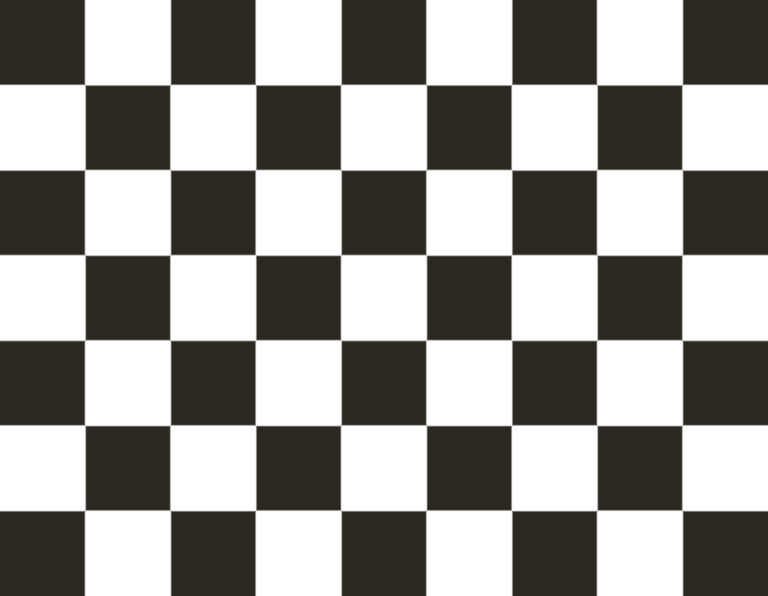
A WebGL 2 fragment shader for this pattern:

```glsl
#version 300 es
precision highp float;
// Draws a checkerboard of 9 by 7 squares, dark olive-black on white, dark in all corners.

uniform vec2 u_resolution;
out vec4 fragColor;

const vec2 CELLS = vec2(9.0, 7.0);              // squares across and down
const vec3 DARK = vec3(0.165, 0.155, 0.130);
const vec3 LIGHT = vec3(1.0);
const float INSET = 0.005;                      // dark squares shrink, in cells
const float SOFTNESS = 0.015;                   // half width of an edge, in cells

// Distance to the nearest inner grid line; the canvas border is not a line.
float gridDistance(vec2 p) {
    vec2 line = clamp(floor(p + 0.5), vec2(1.0), CELLS - 1.0);
    vec2 d = abs(p - line);
    return min(d.x, d.y);
}

// Signed depth inside the dark squares: positive in dark, negative in light.
float checkerDepth(vec2 p) {
    vec2 cell = floor(p);
    float parity = mod(cell.x + cell.y, 2.0);
    return gridDistance(p) * (1.0 - 2.0 * parity);
}

void main() {
    vec2 p = gl_FragCoord.xy / u_resolution * CELLS;

    // Keep the edge at least about one pixel wide on small canvases.
    vec2 pixel = CELLS / u_resolution;
    float edge = max(SOFTNESS, 0.75 * max(pixel.x, pixel.y));

    float ink = smoothstep(INSET - edge, INSET + edge, checkerDepth(p));
    fragColor = vec4(mix(LIGHT, DARK, ink), 1.0);
}
```
